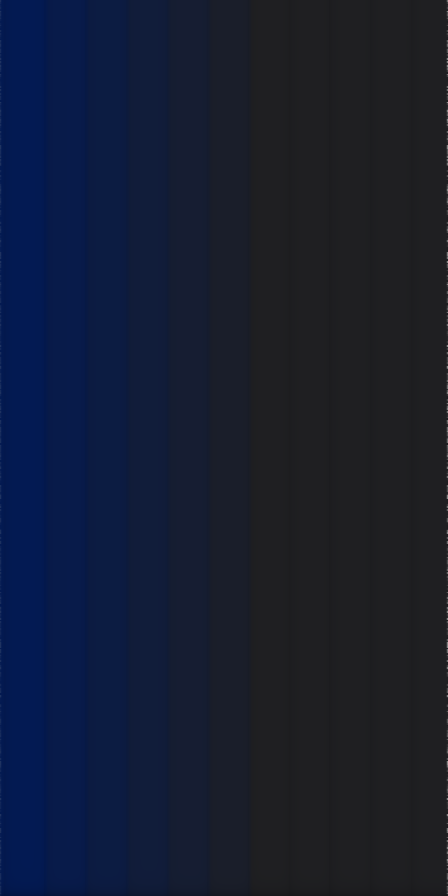
A WebGL 2 fragment shader for this background:

```glsl
#version 300 es
precision highp float;
// Eleven upright pleats fading from deep navy on the left to charcoal.
// Each pleat has a flat tint from a stepped ramp and a soft crease shadow;
// a thin speckled fringe runs down the two outer sides.
uniform vec2 u_resolution;
out vec4 fragColor;

float hash(vec2 p) {
    return fract(sin(dot(p, vec2(12.9898, 78.233))) * 43758.5453);
}

// Navy to charcoal in six steps, constant afterwards
vec3 pleatTint(float index) {
    float t = clamp(index / 6.0, 0.0, 1.0);
    return mix(vec3(0.012, 0.100, 0.318), vec3(0.119, 0.120, 0.130), t);
}

void main() {
    vec2 uv = gl_FragCoord.xy / u_resolution;

    // Pleat index and position across the pleat
    float x = uv.x * 11.0 - 0.09;
    float index = floor(x);
    float across = x - index;

    // Flat tint, blended softly over the crease
    vec3 color = mix(pleatTint(index - 1.0), pleatTint(index),
                     smoothstep(0.0, 0.12, across));

    // Crease shadow, strongest just after the edge
    float crease = exp(-across * 9.0) + 0.5 * exp(-(1.0 - across) * 12.0);
    color *= 1.02 - 0.09 * crease;

    // Slight darkening at the very bottom
    color *= 1.0 - 0.2 * exp(-uv.y * 150.0);

    // Speckled fringe on the outer sides
    float speck = hash(vec2(floor(uv.y * 512.0), 3.0));
    float leftFringe = 1.0 - smoothstep(0.002, 0.004, uv.x);
    float rightFringe = smoothstep(0.996, 0.998, uv.x);
    color = mix(color, vec3(0.20, 0.27, 0.42), leftFringe * speck * 0.6);
    color = mix(color, vec3(0.55), rightFringe * speck * speck);

    fragColor = vec4(color, 1.0);
}
```
